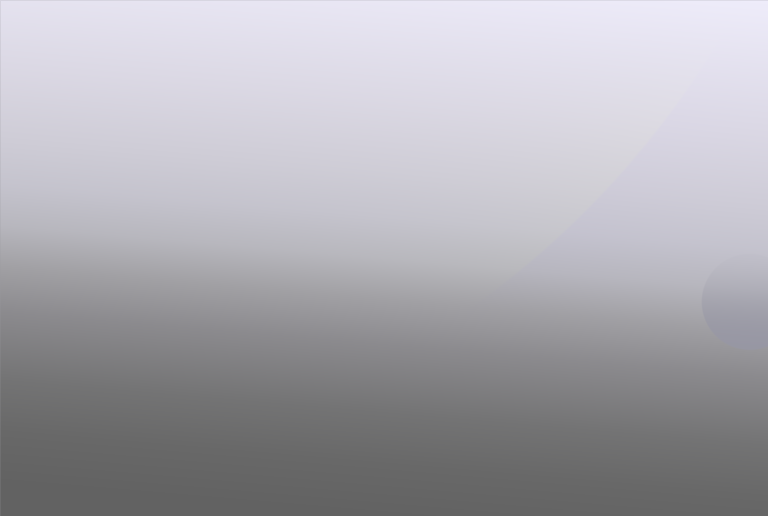
This background is drawn by a Shadertoy shader. Its source:

```glsl
// Misty lavender-to-grey gradient with a broad faint arc and a small dusky disc.

// Lengths are in canvas heights, origin at the lower left.
const float TILT = 0.085;                     // drop of the gradient to the right
const float TILT_PIVOT = 0.744;

const vec2  ARC_CENTRE = vec2(-0.091, 1.816);
const float ARC_RADIUS = 1.733;
const float ARC_FADE = 0.20;                  // reach of the glow inside the rim
const vec3  ARC_GLOW = vec3(0.008, 0.011, -0.006);
const vec3  OUTER_TINT = vec3(-0.003, -0.004, 0.005);

const vec2  DISC_CENTRE = vec2(1.453, 0.415);
const float DISC_RADIUS = 0.093;
const vec3  DISC_COLOUR = vec3(0.590, 0.590, 0.650);

const float FRAME_WIDTH = 0.002;
const vec3  FRAME_COLOUR = vec3(0.60, 0.60, 0.62);

const int STOPS = 10;
const float STOP_HEIGHT[STOPS] = float[](
    0.0, 0.10, 0.20, 0.333, 0.42, 0.50, 0.58, 0.667, 0.806, 1.06);
const vec3 STOP_COLOUR[STOPS] = vec3[](
    vec3(0.384, 0.384, 0.384), vec3(0.408, 0.408, 0.408),
    vec3(0.452, 0.452, 0.455), vec3(0.547, 0.543, 0.557),
    vec3(0.630, 0.626, 0.643), vec3(0.718, 0.715, 0.744),
    vec3(0.770, 0.765, 0.805), vec3(0.808, 0.800, 0.840),
    vec3(0.857, 0.846, 0.892), vec3(0.933, 0.925, 0.980));

// Piecewise linear blend through the colour stops.
vec3 mistGradient(float height) {
    vec3 colour = STOP_COLOUR[0];
    for (int i = 1; i < STOPS; i++) {
        float span = STOP_HEIGHT[i] - STOP_HEIGHT[i - 1];
        float blend = clamp((height - STOP_HEIGHT[i - 1]) / span, 0.0, 1.0);
        colour = mix(colour, STOP_COLOUR[i], blend);
    }
    return colour;
}

// Signed distance to a circle, negative inside.
float circle(vec2 p, vec2 centre, float radius) {
    return length(p - centre) - radius;
}

// Antialiased coverage of a signed distance.
float cover(float d, float pixel) {
    return 1.0 - smoothstep(-pixel, pixel, d);
}

void mainImage(out vec4 fragColor, in vec2 fragCoord) {
    vec2 p = fragCoord / iResolution.y;
    float pixel = 1.0 / iResolution.y;

    // Tilted sky
    vec3 colour = mistGradient(p.y + TILT * (p.x - TILT_PIVOT));

    // Warm glow inside the arc, cool tint outside, both fading at its ends
    float arc = circle(p, ARC_CENTRE, ARC_RADIUS);
    float inside = cover(arc, 1.5 * pixel);
    float ends = smoothstep(0.38, 0.52, p.y) * (1.0 - smoothstep(0.72, 0.96, p.y));
    float glow = inside * exp(min(arc, 0.0) / ARC_FADE);
    float cool = (1.0 - inside) * exp(-max(arc, 0.0) / ARC_FADE);
    colour += ends * (glow * ARC_GLOW + cool * OUTER_TINT);

    // Disc, clearer toward its top
    float disc = cover(circle(p, DISC_CENTRE, DISC_RADIUS), pixel);
    float across = (p.y - DISC_CENTRE.y) / DISC_RADIUS;
    float density = mix(0.75, 0.05, smoothstep(-1.0, 1.0, across));
    colour = mix(colour, DISC_COLOUR, disc * density);

    // Hairline along the left and top edges
    float rim = min(p.x, 1.0 - p.y);
    colour = mix(colour, FRAME_COLOUR, 0.2 * cover(rim - FRAME_WIDTH, 0.5 * pixel));

    fragColor = vec4(colour, 1.0);
}
```
